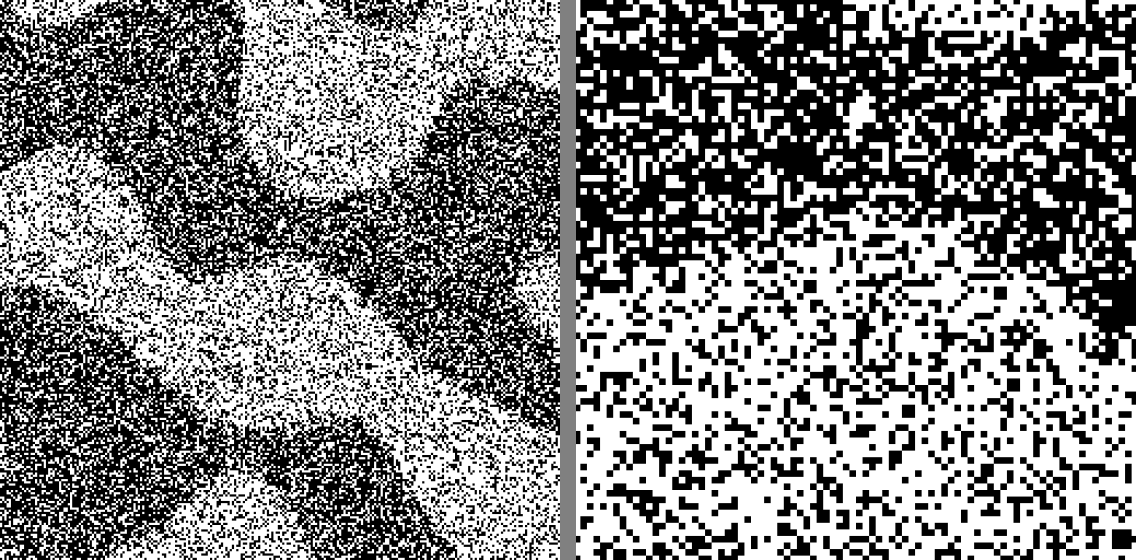
Left, the full canvas; right, a detail of the centre.
Write a WebGL 1 fragment shader that draws this texture.

```glsl
precision highp float;
// Black and white grain whose density switches between light and dark rounded patches.

uniform vec2 u_resolution;

const float GRAINS = 256.0;        // grain cells across the canvas
const float LIGHT_SHARE = 0.70;    // share of white grains in light patches
const float DARK_SHARE = 0.33;     // share of white grains in dark patches
const float EDGE_WIDTH = 0.12;     // softness of the patch borders
const float MIN_FREQUENCY = 1.3;   // patch waves per canvas, lowest
const float MAX_FREQUENCY = 3.9;   // patch waves per canvas, highest
const float DIAGONAL_STRETCH = 0.75; // below 1 lengthens patches down to the right
const int WAVES = 18;
const float PI = 3.14159265;
const vec3 BLACK = vec3(0.0);
const vec3 WHITE = vec3(1.0);

float hash(vec2 p) {
  vec3 q = fract(vec3(p.xyx) * 0.1031);
  q += dot(q, q.yzx + 33.33);
  return fract((q.x + q.y) * q.z);
}

// Layered sines in spread directions: positive in light patches.
float patchField(vec2 uv) {
  vec2 along = vec2(0.7071, -0.7071);
  uv += along * dot(uv, along) * (DIAGONAL_STRETCH - 1.0);
  float sum = 0.0;
  for (int i = 0; i < WAVES; i++) {
    float id = float(i);
    float angle = PI * (id + hash(vec2(id, 7.0))) / float(WAVES);
    float frequency = mix(MIN_FREQUENCY, MAX_FREQUENCY, hash(vec2(id, 19.0)));
    float phase = hash(vec2(id, 43.0));
    vec2 direction = vec2(cos(angle), sin(angle));
    sum += sin(2.0 * PI * (dot(uv, direction) * frequency + phase));
  }
  return sum / sqrt(0.5 * float(WAVES));
}

// One grain: 1 for white, 0 for black.
float grain(vec2 cell) {
  float light = smoothstep(-EDGE_WIDTH, EDGE_WIDTH, patchField((cell + 0.5) / GRAINS));
  float whiteShare = mix(DARK_SHARE, LIGHT_SHARE, light);
  return step(hash(cell + 101.0), whiteShare);
}

void main() {
  // Footprint of this pixel, measured in grain cells.
  float footprint = GRAINS / min(u_resolution.x, u_resolution.y);
  vec2 low = (gl_FragCoord.xy - 0.5) * footprint;
  vec2 cell = floor(low);

  // Blend neighbouring grains by the area each covers.
  vec2 cover = clamp((low + footprint - cell - 1.0) / footprint, 0.0, 1.0);
  float bottom = mix(grain(cell), grain(cell + vec2(1.0, 0.0)), cover.x);
  float top = mix(grain(cell + vec2(0.0, 1.0)), grain(cell + vec2(1.0)), cover.x);

  gl_FragColor = vec4(mix(BLACK, WHITE, mix(bottom, top, cover.y)), 1.0);
}
```
